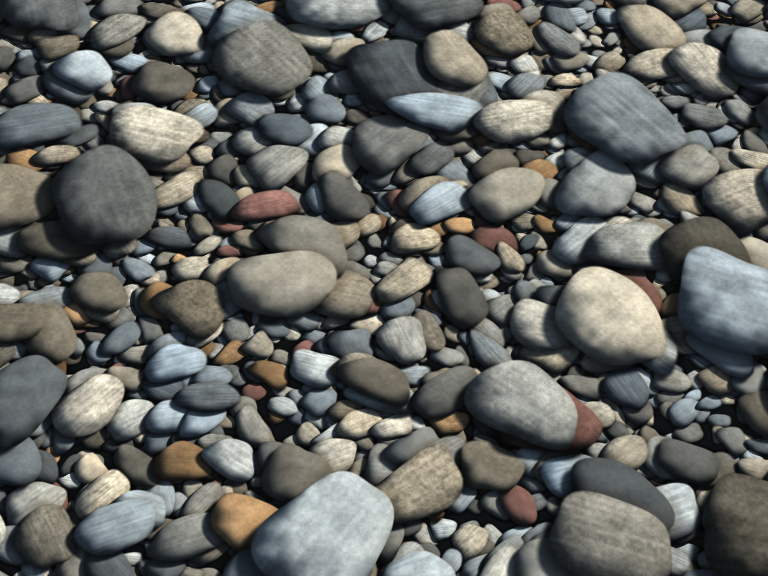
Write a Shadertoy shader that draws this texture.

```glsl
// A sunlit pebble beach seen at a slant: layers of jittered superellipse stones,
// painted from gravel up to cobbles. Sun and sky light are kept apart, so each
// stone's cast shadow removes only the sun and its contact shade dims the sky.

const int LAYERS = 6;
const float SMALLEST = 0.045;     // cell size of the gravel layer
const float GROWTH = 1.4;         // size ratio between layers
const float RAREST = 0.32;        // share of filled cells in the top layer
const float SLANT = 0.33;         // perspective shrink towards the top
const float SHADOW_REACH = 0.5;   // shadow length relative to stone thickness
const vec3 SUN_DIR = vec3(0.56, 0.52, 0.645);
const vec3 SUN = vec3(0.70, 0.655, 0.58);
const vec3 SKY = vec3(0.27, 0.315, 0.365);
const vec3 COOL = vec3(0.90, 0.99, 1.07);
const vec3 WARM = vec3(1.07, 1.0, 0.88);
const vec3 PINK = vec3(0.66, 0.49, 0.46);
const vec3 BROWN = vec3(0.68, 0.55, 0.41);

float hash(vec2 p) {
    return fract(sin(dot(p, vec2(127.1, 311.7))) * 43758.5453);
}

vec4 hash4(vec2 p) {
    return vec4(hash(p), hash(p + 17.3), hash(p + 41.9), hash(p + 73.7));
}

float noise(vec2 p) {
    vec2 i = floor(p), f = fract(p);
    f = f * f * (3.0 - 2.0 * f);
    return mix(mix(hash(i), hash(i + vec2(1, 0)), f.x),
               mix(hash(i + vec2(0, 1)), hash(i + vec2(1, 1)), f.x), f.y);
}

// Normalised distance to a stone's outline: 0 at its heart, 1 on its edge
float stoneDist(vec2 q, vec4 shape) {
    q.x *= 1.0 + 0.5 * (shape.x - 0.5) * q.y;
    q.y *= 1.0 + 0.5 * (shape.y - 0.5) * q.x;
    float angle = atan(q.y, q.x + 1e-5);
    float power = mix(2.0, 3.4, shape.z * shape.z);
    vec2 a = pow(abs(q) + 1e-4, vec2(power));
    float wobble = 0.045 * sin(3.0 * angle + 6.3 * shape.w)
                 + 0.025 * sin(5.0 * angle + 25.0 * shape.x);
    return pow(a.x + a.y, 1.0 / power) * (1.0 + wobble);
}

// Mineral colour: mostly greys from slate to chalk, a few pink or brown
vec3 mineral(vec4 h) {
    vec3 c = mix(0.40, 0.97, pow(h.x, 0.85)) * mix(COOL, WARM, h.y);
    if (h.z > 0.95) c = PINK * mix(0.8, 1.2, h.x);
    else if (h.z > 0.89) c = BROWN * mix(0.8, 1.4, h.x);
    return c;
}

// Mottling, strata and fine grain on a stone's surface
float surfaceTone(vec2 p, vec2 q, vec4 h) {
    float mottle = noise(p * 28.0 + 50.0 * h.xy);
    float strata = noise(vec2(q.x * 1.5, q.y * 11.0) + 60.0 * h.zw);
    float grain = noise(p * 130.0) * 0.6 + noise(p * 290.0) * 0.4;
    return 1.0 + 0.22 * (mottle - 0.5) + 0.25 * h.w * (strata - 0.5)
               + mix(0.15, 0.5, h.y * h.w) * (grain - 0.5);
}

void mainImage(out vec4 fragColor, in vec2 fragCoord) {
    vec2 uv = fragCoord / iResolution.y;
    float depth = 1.0 - SLANT * uv.y;
    vec2 p = vec2(uv.x - 0.5 * iResolution.x / iResolution.y, uv.y) / depth;
    float pixel = 1.0 / (iResolution.y * depth * depth);

    vec3 sun = vec3(0.0);
    vec3 sky = vec3(0.06, 0.065, 0.07);
    float size = SMALLEST;

    for (int layer = 0; layer < LAYERS; layer++) {
        float level = float(layer) / float(LAYERS - 1);
        float share = mix(1.05, RAREST, level);
        vec2 grid = p / size + 31.7 * float(layer + 1);

        // Far rows first, left to right, so near stones overlap far ones
        for (int dy = 1; dy >= -1; dy--)
        for (int dx = -1; dx <= 1; dx++) {
            float row = floor(grid.y) + float(dy);
            float shift = hash(vec2(row, float(layer)));
            vec2 cell = vec2(floor(grid.x - shift) + float(dx), row);
            vec2 id = cell + 57.0 * float(layer);
            if (hash(id + 9.7) > share) continue;
            vec4 place = hash4(id + 3.1);
            vec4 shape = hash4(id + 111.3);

            vec2 centre = cell + vec2(shift, 0.0) + 0.5 + 0.55 * (place.xy - 0.5);
            float longAxis = mix(0.40, 0.62, place.z);
            vec2 radius = longAxis * vec2(1.0, mix(0.52, 0.9, shape.y));
            float tilt = -0.2 + 2.4 * (place.w - 0.5);
            mat2 turn = mat2(cos(tilt), -sin(tilt), sin(tilt), cos(tilt));
            vec2 v = grid - centre;
            vec2 q = turn * v / radius;
            float d = stoneDist(q, shape);

            // Cast shadow and contact shade on whatever lies below
            vec2 toSun = SUN_DIR.xy * SHADOW_REACH * radius.y;
            float shadowDist = stoneDist(turn * (v + toSun) / radius, shape);
            sun *= smoothstep(0.94, 1.06, shadowDist);
            sky *= mix(0.45, 1.0, smoothstep(0.95, 1.3, d));

            float edge = pixel / (size * radius.y);
            float mask = 1.0 - smoothstep(1.0 - edge, 1.0 + edge, d);
            if (mask <= 0.0) continue;

            // Flat-topped dome with a slightly rough normal
            vec2 slope = normalize((q / radius) * turn + 1e-5) * pow(min(d, 1.0), 2.2) * 0.93;
            slope += 0.22 * (vec2(noise(p * 45.0 + id), noise(p * 45.0 - id)) - 0.5);
            vec3 normal = normalize(vec3(slope, sqrt(max(1.0 - dot(slope, slope), 0.02))));
            float lit = smoothstep(0.0, 0.82, dot(normal, SUN_DIR));
            float openness = mix(0.5, 1.0, normal.z) * (0.85 + 0.25 * normal.y);

            vec4 kind = hash4(id + 207.9);
            vec3 albedo = mineral(kind) * surfaceTone(p, q, kind);
            sun = mix(sun, albedo * SUN * lit, mask);
            sky = mix(sky, albedo * SKY * openness, mask);
        }
        size *= GROWTH;
    }
    fragColor = vec4(clamp(sun + sky, 0.0, 1.0), 1.0);
}
```
